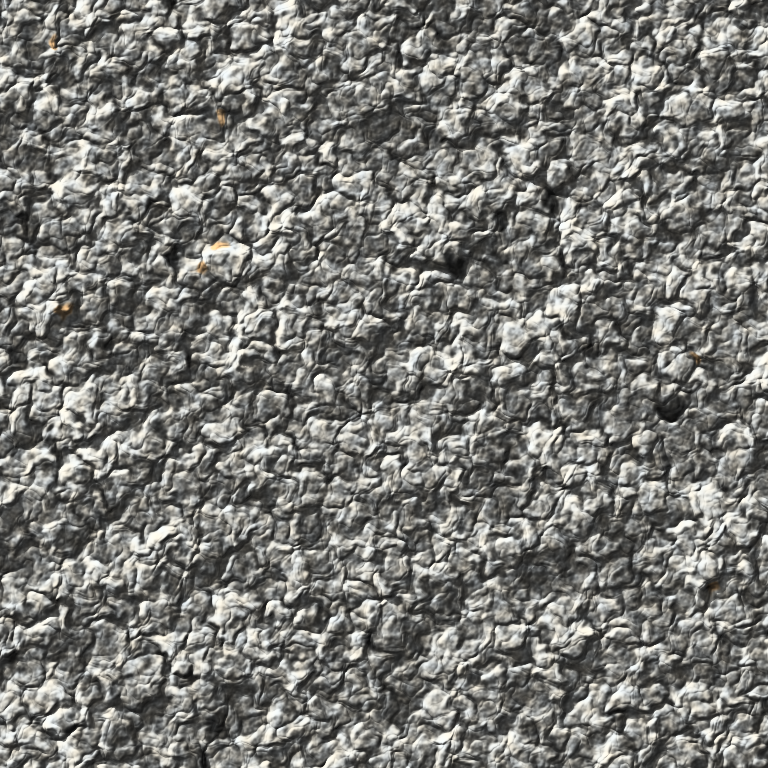
Give the GLSL for this texture, as a three.js fragment shader.

```glsl
varying vec2 vUv;

const vec2 LIGHT_DIR = vec2(-0.6, 0.8);
const float LIGHT_SLOPE = 1.0;     // rise per distance of the light ray
const float SHADOW_STEP = 0.005;
const float SHADOW_SOFTNESS = 0.006;
const float SHADE_LEVEL = -0.85;
const float RELIEF_EPS = 0.0018;
// Relief layers: frequency, height
const vec2 SWELL = vec2(10.0, 0.024);
const vec2 LUMPS = vec2(25.0, 0.036);
const vec2 PEBBLES = vec2(52.0, 0.0205);
const vec2 CRUMBS = vec2(104.0, 0.0068);
const vec2 SAND = vec2(165.0, 0.0022);
const float DOME_SHARPNESS = 17.0;
const float MEAN_HEIGHT = 0.033;
const float CAVITY_CONTRAST = 24.0;
const float HOLLOW_CONTRAST = 85.0;
const float HOLLOW_RADIUS = 0.008;
const float GRAIN_CONTRAST = 0.5;
const float EXPOSURE = -0.1;
const float HIGHLIGHT_SKEW = 0.1;
const float BLACK_LEVEL = 0.03;
const float PIT_SHARE = 0.07;
const float STONE_SHARE = 0.012;
const vec3 CEMENT_TINT = vec3(1.0, 0.998, 0.965);
const vec3 WARM_SHIFT = vec3(0.05, 0.0, -0.07);
const vec3 OCHRE = vec3(1.12, 0.92, 0.7);

float hash(vec2 p) {
  vec3 q = fract(p.xyx * 0.1031);
  q += dot(q, q.yzx + 33.33);
  return fract((q.x + q.y) * q.z);
}

vec2 hash2(vec2 p) {
  vec3 q = fract(p.xyx * vec3(0.1031, 0.1030, 0.0973));
  q += dot(q, q.yzx + 33.33);
  return fract((q.xx + q.yz) * q.zy);
}

vec2 turn(vec2 p, float angle) {
  float c = cos(angle), s = sin(angle);
  return vec2(c * p.x - s * p.y, s * p.x + c * p.y) + 40.0;
}

float corner(vec2 id, vec2 d) {
  return dot(normalize(hash2(id) - 0.4999), d);
}

// Gradient noise centred on zero
float noise(vec2 p) {
  vec2 i = floor(p), f = fract(p), e = vec2(1.0, 0.0);
  vec2 u = f * f * f * (f * (f * 6.0 - 15.0) + 10.0);
  float low = mix(corner(i, f), corner(i + e, f - e), u.x);
  float high = mix(corner(i + e.yx, f - e.yx), corner(i + 1.0, f - 1.0), u.x);
  return mix(low, high, u.y);
}

// Lumps of unequal height, blended softly into each other and the floor
float domes(vec2 p) {
  vec2 cell = floor(p);
  float sum = 1.0;
  for (int k = 0; k < 9; k++) {
    vec2 id = cell + vec2(mod(float(k), 3.0), floor(float(k) / 3.0)) - 1.0;
    vec2 d = id + hash2(id) - p;
    sum += exp(DOME_SHARPNESS * (mix(0.2, 1.0, hash(id + 17.0)) - dot(d, d)));
  }
  return log(sum) / DOME_SHARPNESS;
}

vec2 warp(vec2 p) {
  vec2 a = turn(p, 0.5) * 30.0, b = turn(p, 1.1) * 75.0;
  return p + 0.017 * vec2(noise(a), noise(a + 71.7)) + 0.007 * vec2(noise(b), noise(b + 71.7));
}

float height(vec2 p) {
  vec2 w = warp(p);
  float swell = noise(turn(p, 0.4) * SWELL.x);
  float rough = LUMPS.y * domes(turn(w, 0.7) * LUMPS.x)
              + PEBBLES.y * domes(turn(w, 1.9) * PEBBLES.x)
              + CRUMBS.y * domes(turn(w, 2.6) * CRUMBS.x);
  return SWELL.y * swell + (1.0 + 0.4 * swell) * rough + SAND.y * noise(turn(p, 2.3) * SAND.x);
}

// Rare round spots, one at most per cell
float spots(vec2 p, float share) {
  vec2 cell = floor(p);
  float d = length(fract(p) - 0.3 - 0.4 * hash2(cell));
  return step(1.0 - share, hash(cell + 31.0)) * (1.0 - smoothstep(0.14, 0.3, d));
}

void main() {
  // Light falling across the relief, dimmed in hollows
  vec2 p = vUv, w = warp(p);
  vec2 side = HOLLOW_RADIUS * vec2(LIGHT_DIR.y, -LIGHT_DIR.x);
  float base = height(p);
  float light = EXPOSURE + (base - height(p + LIGHT_DIR * RELIEF_EPS)) / RELIEF_EPS;
  light += HOLLOW_CONTRAST * (base - 0.5 * (height(p + side) + height(p - side)));
  light += CAVITY_CONTRAST * (base - MEAN_HEIGHT);

  // Cast shadow, filled by the sky
  float blocked = 0.0;
  for (int i = 1; i <= 4; i++) {
    float reach = float(i) * SHADOW_STEP;
    blocked = max(blocked, height(p + LIGHT_DIR * reach) - base - LIGHT_SLOPE * reach);
  }
  light = mix(light, SHADE_LEVEL + 0.4 * light, smoothstep(0.0, SHADOW_SOFTNESS, blocked));

  // Grain and pits, then a soft response curve
  light += GRAIN_CONTRAST * noise(turn(p, 1.4) * 250.0);
  light -= 1.8 * spots(turn(w, 0.3) * 18.0, PIT_SHARE);
  light += HIGHLIGHT_SKEW * (min(light * light, 9.0) - 1.0);
  float tone = mix(BLACK_LEVEL, 1.0, 1.0 / (1.0 + exp(-light)));

  // Grey cement with a few ochre stones
  vec3 color = tone * (CEMENT_TINT + WARM_SHIFT * noise(turn(p, 0.2) * 60.0));
  color *= mix(vec3(1.0), OCHRE, spots(turn(w, 0.8) * 26.0, STONE_SHARE));
  gl_FragColor = vec4(color, 1.0);
}
```
